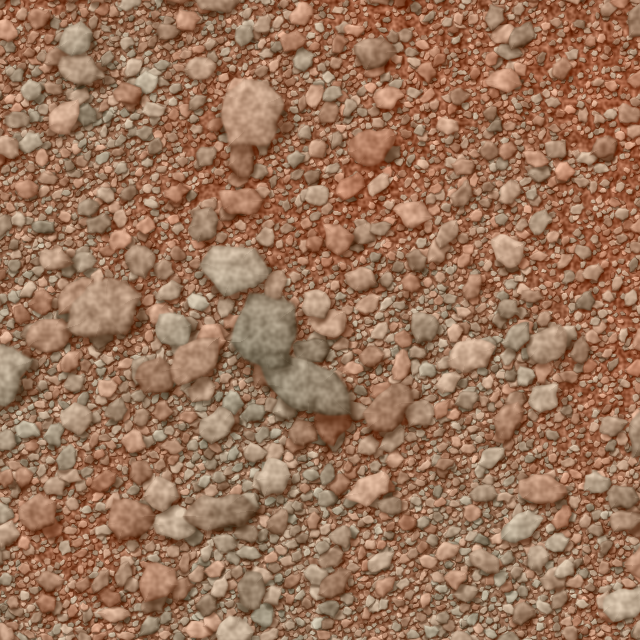
This texture is drawn by a WebGL 1 fragment shader. Its source:

```glsl
precision highp float;
// Dry reddish gravel: faceted stones strewn over gritty soil, lit from the upper left.
// Five layers of jittered cells, fine to coarse, are painted over gradient noise;
// a tone and a redness are accumulated, then mapped onto an earthy colour ramp.
uniform vec2 u_resolution;

const vec3 DARK_EARTH = vec3(0.27, 0.14, 0.05);
const vec3 PALE_STONE = vec3(0.83, 0.71, 0.61);
const vec3 RED_SHIFT = vec3(0.045, -0.045, -0.060);
const vec2 LIGHT = vec2(-0.50, 0.86);
const vec2 ROCK_CLUMP = vec2(0.39, 0.47);  // where large rocks gather
const float TILT = 0.45;                   // main direction of long stones
const float FINEST_CELLS = 96.0;           // finest grains across the canvas
const float LAYER_SCALE = 0.56;            // cell count ratio between layers
const float LAYER_CHANCE = 0.60;           // stone frequency ratio between layers
const float STONE_TONE = 0.75;
const float SOIL_TONE = 0.46;
const float SHADOW_STRENGTH = 0.55;

float hash(vec2 p) {
  vec3 h = fract(p.xyx * vec3(0.1031, 0.1030, 0.0973));
  h += dot(h, h.yzx + 33.33);
  return fract((h.x + h.y) * h.z);
}

vec2 hash2(vec2 p) {
  return vec2(hash(p), hash(p + 57.3));
}

float cornerSlope(vec2 corner, vec2 offset) {
  float angle = 6.2832 * hash(corner);
  return dot(vec2(cos(angle), sin(angle)), offset);
}

float gradientNoise(vec2 p) {
  vec2 i = floor(p), f = p - i;
  vec2 s = f * f * f * (f * (f * 6.0 - 15.0) + 10.0);
  vec2 e = vec2(1.0, 0.0);
  float low = mix(cornerSlope(i, f), cornerSlope(i + e, f - e), s.x);
  float high = mix(cornerSlope(i + e.yx, f - e.yx), cornerSlope(i + 1.0, f - 1.0), s.x);
  return mix(low, high, s.y);
}

mat2 rotation(float angle) {
  float c = cos(angle), s = sin(angle);
  return mat2(c, -s, s, c);
}

// Bare soil patches: broad noise, stronger toward the upper right.
float bareness(vec2 uv) {
  float slope = dot(uv - 0.5, vec2(0.25, 0.55));
  return clamp(0.40 + slope + 0.9 * gradientNoise(uv * 3.7 + 4.0), 0.0, 1.0);
}

// Irregular convex outline, 1 at the rim; facing is the nearest facet's direction.
float stoneShape(vec2 q, vec2 seed, out vec2 facing) {
  float d = 0.0;
  facing = vec2(0.0);
  for (int k = 0; k < 6; k++) {
    vec2 h = hash2(seed + 7.1 * float(k));
    float angle = 1.0472 * (float(k) + 0.8 * h.x);
    vec2 dir = vec2(cos(angle), sin(angle));
    float f = dot(q, dir) / mix(0.68, 1.0, h.y);
    if (f > d) { d = f; facing = dir; }
  }
  return mix(d, length(q), 0.3);
}

// Paints one layer of stones over surface = (tone, redness).
void paintStones(vec2 uv, float cells, float chance, float clumping, float grain, inout vec2 surface) {
  mat2 grid = rotation(TILT);
  vec2 p = grid * uv * cells;
  p += 0.13 * vec2(gradientNoise(p * 2.3), gradientNoise(p * 2.3 + 31.7));
  vec2 home = floor(p);
  for (int y = -1; y <= 1; y++) {
    for (int x = -1; x <= 1; x++) {
      vec2 id = home + vec2(float(x), float(y));
      vec2 seed = id + cells * 3.0;
      vec2 center = id + 0.25 + 0.5 * hash2(seed + 11.0);
      vec2 size = hash2(seed + 23.0);
      float radius = mix(0.34, 0.60, size.x);
      mat2 turn = rotation((hash(seed + 41.0) - 0.5) * 1.9);
      vec2 stretch = radius * mix(vec2(1.0), vec2(1.28, 0.74), size.y);
      vec2 q = turn * (p - center) / stretch;
      if (dot(q, q) > 2.3) continue;

      vec2 place = center * grid / cells;
      vec2 away = place - ROCK_CLUMP;
      float gather = mix(1.0, 0.3 + 3.5 * exp(-16.0 * dot(away, away)), clumping);
      float presence = chance * gather * (1.35 - 0.85 * bareness(place));
      if (hash(seed + 67.0) > presence) continue;

      vec2 light = turn * grid * LIGHT;
      float shade = 1.0 - smoothstep(0.75, 1.2, length(q + 0.24 * light));
      surface.x = mix(surface.x, -0.06, SHADOW_STRENGTH * shade);

      vec2 facing;
      float d = stoneShape(q, seed, facing);
      float blur = max(0.07, 1.2 * cells / (u_resolution.y * radius));
      float cover = 1.0 - smoothstep(1.0 - blur, 1.0 + blur, d);
      float lit = dot(mix(facing, q, 0.5), light) * smoothstep(0.25, 1.0, d);
      float tone = STONE_TONE + 0.34 * (hash(seed + 83.0) - 0.5) + 0.26 * lit;
      tone += 0.30 * grain - 0.24 * smoothstep(0.72, 1.05, d);
      float redness = 1.5 * hash(seed + 97.0) - 0.95 + 0.8 * bareness(uv);
      surface = mix(surface, vec2(tone, redness), cover);
    }
  }
}

void main() {
  vec2 uv = gl_FragCoord.xy / u_resolution.y;
  float grain = gradientNoise(uv * 48.0) + 0.7 * gradientNoise(uv * 115.0 + 9.0);
  float bare = bareness(uv);

  // Gritty soil
  float grit = gradientNoise(uv * 155.0 + 17.0);
  vec2 surface = vec2(SOIL_TONE + 0.30 * grain + 0.42 * grit, 0.3 + 1.3 * bare);

  // Stones, from fine grains to large rocks
  float cells = FINEST_CELLS, chance = 1.0;
  for (int layer = 0; layer < 5; layer++) {
    float clumping = smoothstep(2.0, 4.0, float(layer));
    paintStones(uv, cells, chance, clumping, grain, surface);
    cells *= LAYER_SCALE;
    chance *= LAYER_CHANCE;
  }

  vec3 color = mix(DARK_EARTH, PALE_STONE, clamp(surface.x, -0.12, 1.12));
  color += RED_SHIFT * surface.y;
  gl_FragColor = vec4(clamp(color, 0.0, 1.0), 1.0);
}
```
